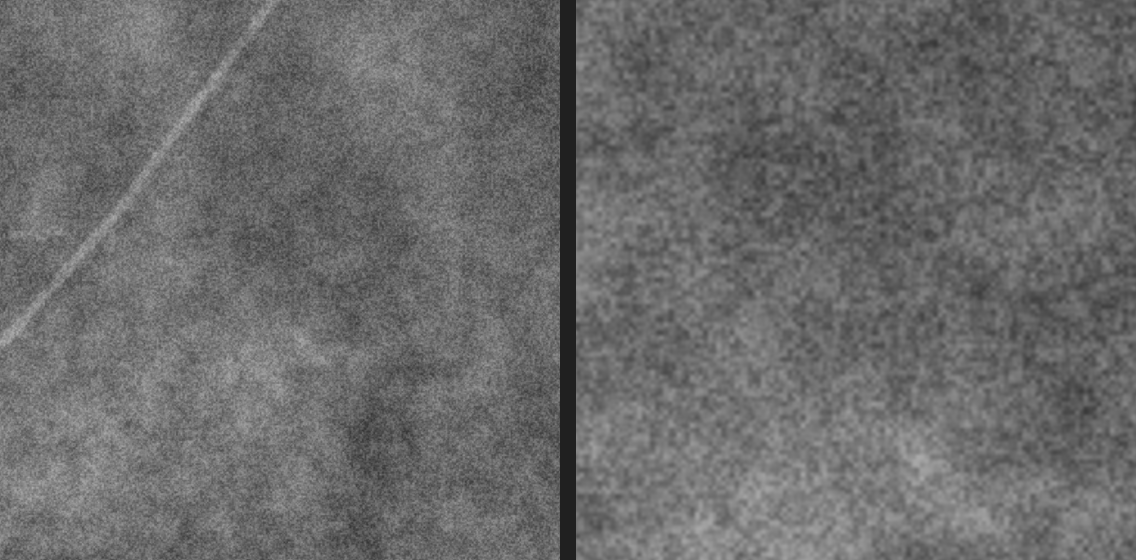
Left, the full canvas; right, a detail of the centre.
A Shadertoy shader for this texture:

```glsl
float hash(vec2 p) {
    vec3 q = fract(p.xyx * vec3(0.1031, 0.1030, 0.0973));
    q += dot(q, q.yzx + 33.33);
    return fract((q.x + q.y) * q.z);
}

// Smooth value noise, centred on zero
float noise(vec2 p) {
    vec2 cell = floor(p);
    vec2 f = fract(p);
    f = f * f * (3.0 - 2.0 * f);
    float low = mix(hash(cell), hash(cell + vec2(1, 0)), f.x);
    float high = mix(hash(cell + vec2(0, 1)), hash(cell + vec2(1, 1)), f.x);
    return mix(low, high, f.y) - 0.5;
}

float fbm(vec2 p, int octaves, float gain) {
    mat2 turn = mat2(0.8, 0.6, -0.6, 0.8);
    float sum = 0.0;
    float weight = 1.0;
    for (int i = 0; i < octaves; i++) {
        sum += weight * noise(p);
        p = turn * p * 2.03 + 17.3;
        weight *= gain;
    }
    return sum;
}

// Soft elliptical patch, one at its centre
float patchAt(vec2 p, vec2 centre, vec2 radius) {
    vec2 d = (p - centre) / radius;
    return exp(-dot(d, d));
}

float segmentDistance(vec2 p, vec2 a, vec2 b) {
    vec2 ab = b - a;
    float t = clamp(dot(p - a, ab) / dot(ab, ab), 0.0, 1.0);
    return length(p - a - ab * t);
}

float stroke(float dist, float halfWidth, float softness) {
    return 1.0 - smoothstep(halfWidth - softness, halfWidth + softness, dist);
}

// Broad light and dark fields
float fieldTone(vec2 p) {
    float tone = 0.070 * patchAt(p, vec2(0.42, 0.30), vec2(0.30, 0.17));
    tone += 0.045 * patchAt(p, vec2(0.12, 0.16), vec2(0.25, 0.22));
    tone += 0.090 * patchAt(p, vec2(0.28, 0.96), vec2(0.09, 0.08));
    tone += 0.060 * patchAt(p, vec2(0.67, 0.89), vec2(0.13, 0.08));
    tone += 0.055 * patchAt(p, vec2(0.29, 0.58), vec2(0.05, 0.09));
    tone += 0.045 * patchAt(p, vec2(0.76, 0.65), vec2(0.06, 0.16));
    tone -= 0.040 * patchAt(p, vec2(0.52, 0.65), vec2(0.20, 0.14));
    tone -= 0.045 * patchAt(p, vec2(0.70, 0.50), vec2(0.07, 0.13));
    tone -= 0.080 * patchAt(p, vec2(0.68, 0.22), vec2(0.08, 0.12));
    tone -= 0.050 * patchAt(p, vec2(1.00, 0.12), vec2(0.12, 0.18));
    tone -= 0.045 * patchAt(p, vec2(0.95, 0.92), vec2(0.12, 0.14));
    return tone;
}

// Pale diagonal track with a slight bend and ragged edges
float track(vec2 p) {
    vec2 bend = vec2(0.20, 0.61);
    float dist = min(segmentDistance(p, vec2(-0.02, 0.36), bend),
                     segmentDistance(p, bend, vec2(0.51, 1.03)));
    dist += 0.005 * noise(p * 55.0);
    return stroke(dist, 0.0085, 0.005);
}

// Faint, broken paths on the right
float faintPaths(vec2 p) {
    float upright = stroke(abs(p.x - 0.812 - 0.008 * noise(p.yy * 9.0)), 0.009, 0.008);
    upright *= smoothstep(0.42, 0.52, p.y) * (1.0 - smoothstep(0.58, 0.66, p.y));
    float fall = max(0.45 - p.y, 0.0);
    float curve = stroke(abs(p.x - 0.885 - 0.55 * fall * fall - 0.05 * fall), 0.005, 0.004);
    curve *= 1.0 - smoothstep(0.45, 0.60, p.y);
    return upright + curve * (0.6 + noise(p * 25.0));
}

// Small clearing with a crisp lower edge
float clearing(vec2 p) {
    vec2 q = p + 0.016 * vec2(noise(p * 40.0), noise(p * 40.0 + 31.0));
    float body = stroke(segmentDistance(q, vec2(0.07, 0.61), vec2(0.09, 0.67)), 0.030, 0.014);
    float edge = stroke(segmentDistance(q, vec2(0.025, 0.582), vec2(0.105, 0.586)), 0.008, 0.005);
    return max(0.6 * body, edge);
}

void mainImage(out vec4 fragColor, in vec2 fragCoord) {
    vec2 uv = fragCoord / iResolution.xy;

    // Mottled ground, rougher toward the bottom
    float roughness = mix(1.15, 0.75, smoothstep(0.3, 0.6, uv.y));
    float grey = 0.418 + fieldTone(uv);
    grey += 0.075 * fbm(uv * 6.0, 3, 0.6);
    grey += 0.085 * roughness * fbm(uv * 30.0 + 9.0, 3, 0.7);

    // Linear features
    grey += 0.115 * track(uv);
    grey -= 0.025 * track(uv + vec2(-0.018, 0.014));
    grey += 0.055 * faintPaths(uv);
    grey += 0.090 * clearing(uv);

    // Fine sensor grain
    grey += 0.150 * noise(uv * 256.0 + 5.0);
    grey += 0.110 * noise(uv * 380.0 + 71.0);

    fragColor = vec4(vec3(clamp(grey, 0.22, 0.72)), 1.0);
}
```
